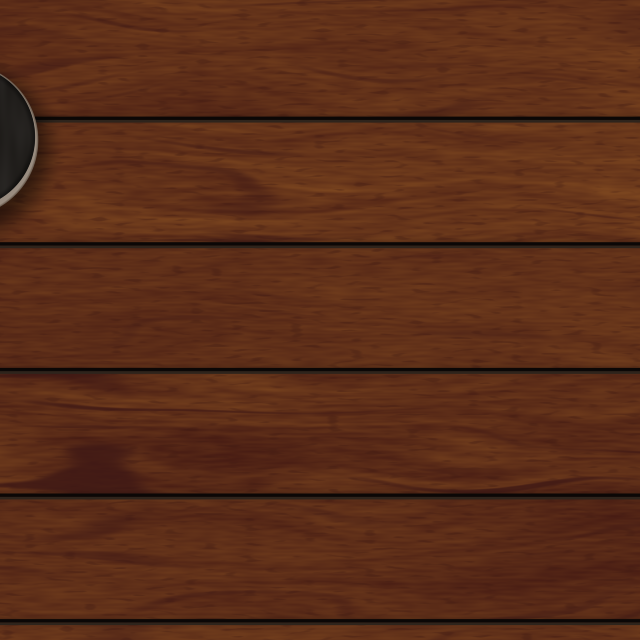
Reproduce this texture procedurally as a Shadertoy shader.

```glsl
// Red-brown hardwood boards laid across the canvas, split by dark grooves.
// Grain is stretched, warped gradient noise with a tone per board; one board
// has nested oval figure. A dark round dish with a pale rim enters at left.

float hash(vec2 cell) {
    uvec2 q = uvec2(ivec2(cell)) * uvec2(1597334677u, 3812015801u);
    uint h = (q.x ^ q.y) * 1597334677u;
    h = (h ^ (h >> 15u)) * 2246822519u;
    return float((h ^ (h >> 13u)) & 65535u) / 65536.0;
}

float cornerSlope(vec2 cell, vec2 offset) {
    float angle = 6.2832 * hash(cell);
    return dot(vec2(cos(angle), sin(angle)), offset);
}

// Gradient noise, roughly -0.7 to 0.7
float noise(vec2 p) {
    vec2 i = floor(p), f = p - i;
    vec2 w = f * f * f * (f * (f * 6.0 - 15.0) + 10.0);
    vec2 e = vec2(1.0, 0.0);
    return mix(mix(cornerSlope(i, f), cornerSlope(i + e, f - e), w.x),
               mix(cornerSlope(i + e.yx, f - e.yx), cornerSlope(i + 1.0, f - 1.0), w.x), w.y);
}

// Per board from the bottom: tone, change of tone to the right, streak strength
const vec3 boards[6] = vec3[6](
    vec3(0.58, 0.05, 0.7), vec3(0.39, -0.12, 0.7), vec3(0.43, -0.06, 1.3),
    vec3(0.49, 0.14, 0.55), vec3(0.60, 0.22, 1.0), vec3(0.52, 0.14, 0.75));

vec3 wood(vec2 uv, float row) {
    vec3 board = boards[int(clamp(row + 1.0, 0.0, 5.0))];
    vec2 p = uv + row * vec2(7.37, 3.19);

    // Wandering growth bands, long streaks and fine fibres
    float warp = noise(p * vec2(2.5, 11.0));
    float bands = noise(vec2(p.x * 1.6, p.y * 38.0 + warp * 3.0));
    float streaks = noise(vec2(p.x * 5.0, p.y * 95.0 + warp * 6.0));
    float fibres = noise(p * vec2(24.0, 210.0) + warp);
    float tone = board.x + board.y * (uv.x - 0.5) + 0.18 * warp
               + board.z * (0.30 * bands + 0.26 * streaks) + 0.24 * fibres;

    // Nested ovals on the second board from the top
    vec2 q = (uv - vec2(0.40, 0.685)) * vec2(1.0, 9.0);
    float ovals = sin(length(q) * 55.0 + warp * 7.0 + streaks * 2.0);
    tone += 0.13 * ovals * exp(-7.0 * dot(q, q)) * step(abs(row - 3.0), 0.5);

    vec3 colour = mix(vec3(0.28, 0.11, 0.075), vec3(0.48, 0.27, 0.12), clamp(tone, 0.0, 1.0));

    // Short dark pores and a few plum-coloured veins
    float pores = smoothstep(0.18, 0.5, noise(p * vec2(32.0, 165.0) + 40.0));
    float veins = smoothstep(0.22, 0.55, noise(vec2(p.x * 3.0, p.y * 55.0 + warp * 5.0) + 17.0));
    colour = mix(colour, vec3(0.25, 0.10, 0.07), 0.35 * pores);
    return mix(colour, vec3(0.24, 0.09, 0.08), 0.6 * veins * board.z);
}

// Coverage of the part where distance d is negative
float cover(float d, float px) {
    return 1.0 - smoothstep(-0.6 * px, 0.6 * px, d);
}

void mainImage(out vec4 fragColor, in vec2 fragCoord) {
    vec2 uv = fragCoord / iResolution.xy;
    float px = 1.0 / iResolution.y;

    // Boards
    float pitch = 0.1963;
    float level = (uv.y - 0.030) / pitch;
    vec3 colour = wood(uv, floor(level));

    // Groove: soft shade, grey lit lip below, black gap
    float d = (fract(level + 0.5) - 0.5) * pitch;
    colour *= 1.0 - 0.3 * exp(-abs(d) / 0.004);
    colour = mix(colour, vec3(0.18, 0.14, 0.11), cover(abs(d + 0.0045) - 0.0022, px));
    colour = mix(colour, vec3(0.045, 0.028, 0.022), cover(abs(d) - 0.0026, px));

    // Dish: shadow, pale rim thicker below, dark inside
    vec2 c = uv - vec2(-0.0607, 0.781);
    float shadow = length(c - vec2(0.006, -0.016)) - 0.118;
    colour *= 1.0 - 0.5 * (1.0 - smoothstep(-0.015, 0.04, shadow));
    float rim = length(c) - 0.1206;
    float inner = length(c - vec2(0.003, 0.005)) - 0.1126;
    vec3 metal = mix(vec3(0.60, 0.55, 0.50), vec3(0.42, 0.36, 0.31), smoothstep(-0.004, 0.0, rim));
    colour = mix(colour, metal, cover(rim, px));
    vec3 inside = vec3(0.13, 0.12, 0.11) + 0.04 * noise(uv * vec2(60.0, 12.0));
    inside *= 1.0 - 0.4 * smoothstep(-0.010, 0.0, inner);
    colour = mix(colour, inside, cover(inner, px));

    fragColor = vec4(colour, 1.0);
}
```
